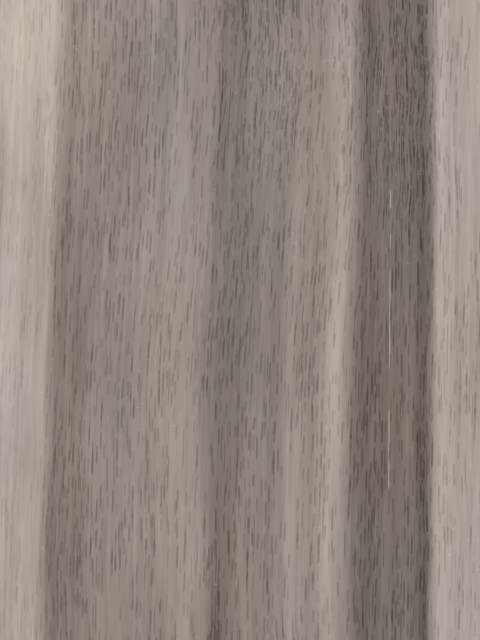
This texture is drawn by a WebGL 2 fragment shader. Its source:

```glsl
#version 300 es
precision highp float;
// Greyed walnut veneer: soft vertical bands crossed by short dark pores.
uniform vec2 u_resolution;
out vec4 fragColor;

float hash(vec2 p) {
    vec3 q = fract(p.xyx * vec3(0.1031, 0.103, 0.0973));
    q += dot(q, q.yzx + 33.33);
    return fract((q.x + q.y) * q.z);
}

float noise(vec2 p) {
    vec2 i = floor(p), f = fract(p);
    f = f * f * (3.0 - 2.0 * f);
    return mix(mix(hash(i), hash(i + vec2(1, 0)), f.x),
               mix(hash(i + vec2(0, 1)), hash(i + vec2(1, 1)), f.x), f.y);
}

float fbm(vec2 p) {
    float sum = 0.0, amp = 0.5;
    for (int i = 0; i < 4; i++) {
        sum += amp * noise(p);
        p = p * 2.03 + 17.3;
        amp *= 0.5;
    }
    return sum;
}

float bump(float x, float centre, float width) {
    float d = (x - centre) / width;
    return exp(-d * d);
}

// One layer of staggered dashes, one possible dash per cell.
float pores(vec2 p, vec2 cells, float density, float seed) {
    vec2 g = p * cells + seed * 7.0;
    g.y += 20.0 * hash(vec2(floor(g.x), seed));
    vec2 id = floor(g), f = fract(g) - 0.5;
    float pick = hash(id + seed * 13.0);
    float size = hash(id + seed * 29.0 + 5.0);
    f.x += (hash(id + 71.0) - 0.5) * 0.3 + f.y * (pick - 0.5) * 0.3;
    float across = 1.0 - smoothstep(0.08, 0.38, abs(f.x));
    float along = 1.0 - smoothstep(0.12 + 0.2 * size, 0.25 + 0.24 * size, abs(f.y));
    return across * along * smoothstep(0.0, 0.15, density - pick) * (0.55 + 0.45 * size);
}

// Brightness of the broad growth bands across the board.
float bands(float x) {
    float t = 0.575;
    t += 0.09 * (1.0 - smoothstep(0.0, 0.12, x));
    t += 0.07 * bump(x, 0.075, 0.022);
    t -= 0.075 * bump(x, 0.112, 0.024);
    t -= 0.02 * bump(x, 0.2, 0.07);
    t += 0.025 * bump(x, 0.37, 0.06);
    t -= 0.095 * bump(x, 0.455, 0.035);
    t -= 0.045 * bump(x, 0.53, 0.05);
    t += 0.03 * bump(x, 0.605, 0.02);
    t += 0.085 * bump(x, 0.685, 0.025);
    t -= 0.11 * smoothstep(0.7, 0.745, x) * (1.0 - smoothstep(0.885, 0.912, x));
    t -= 0.05 * bump(x, 0.882, 0.014);
    t += 0.075 * smoothstep(0.895, 0.92, x);
    t += 0.035 * bump(x, 0.925, 0.014);
    return t;
}

void main() {
    vec2 p = gl_FragCoord.xy / u_resolution.x;
    float height = p.y * u_resolution.x / u_resolution.y;

    // Bands lean and wander slowly along the board.
    float lean = 0.04 * smoothstep(0.25, 1.0, height) * (1.0 - smoothstep(0.72, 0.88, p.x));
    float wander = 0.022 * (fbm(vec2(p.x * 4.0, p.y * 2.2)) - 0.47);
    float x = p.x - lean - wander;

    // Wavy figure in the upper right half.
    float figure = smoothstep(0.5, 0.85, height) * smoothstep(0.4, 0.52, p.x)
                 * (1.0 - smoothstep(0.88, 0.94, p.x));
    vec2 grain = vec2(x + 0.012 * figure * (noise(p * vec2(14.0, 16.0)) - 0.5), p.y);

    float tone = bands(x);
    tone += 0.11 * (fbm(vec2(grain.x * 26.0, p.y * 1.6)) - 0.47);
    tone += 0.05 * (fbm(p * vec2(7.0, 5.0) + 40.0) - 0.47);
    tone += 0.05 * (noise(vec2(grain.x * 150.0, p.y * 5.0)) - 0.5);
    tone += 0.03 * (noise(vec2(grain.x * 260.0, p.y * 22.0)) - 0.5);

    // Pores gather in patches and fade on the pale bands.
    float patches = fbm(vec2(grain.x * 18.0, p.y * 3.0) + 9.0);
    float density = clamp(0.12 + 0.75 * patches + (0.54 - tone) * 1.2, 0.08, 0.8);
    float dashes = pores(grain, vec2(118.0, 17.0), density, 1.0)
                 + 0.8 * pores(grain, vec2(151.0, 11.0), density * 0.8, 2.0)
                 + 0.7 * pores(grain, vec2(97.0, 25.0), density * 0.7, 3.0)
                 + 0.9 * figure * pores(grain, vec2(105.0, 34.0), density, 4.0);
    float focus = mix(0.55, 1.0, smoothstep(0.03, 0.2, p.x));
    tone -= 0.085 * focus * min(dashes, 1.4);

    // Light falls off from the sides and the upper left corner.
    tone += 0.08 * smoothstep(0.5, 0.0, length(p - vec2(0.0, u_resolution.y / u_resolution.x)));
    tone += 0.02 * smoothstep(0.25, 0.5, abs(p.x - 0.5));

    // Fine pale scratch and scattered glints.
    float scratch = bump(p.x, 0.808 + 0.008 * height, 0.0016)
                  * smoothstep(0.45, 0.7, noise(vec2(3.0, p.y * 24.0)))
                  * smoothstep(0.05, 0.2, height) * (1.0 - smoothstep(0.65, 0.9, height));
    float glints = smoothstep(0.9, 1.0, noise(p * vec2(210.0, 130.0)))
                 * smoothstep(0.5, 0.65, noise(p * 9.0 + 3.0));
    tone += 0.16 * scratch + 0.06 * glints;

    // Warm grey, cooler in the shaded veins.
    float warmth = 0.9 + 0.5 * (fbm(p * vec2(9.0, 2.0) + 60.0) - 0.47) + 0.8 * (tone - 0.54);
    vec3 colour = vec3(tone) - vec3(0.0, 0.036, 0.074) * warmth;
    fragColor = vec4(clamp(colour, 0.0, 1.0), 1.0);
}
```
